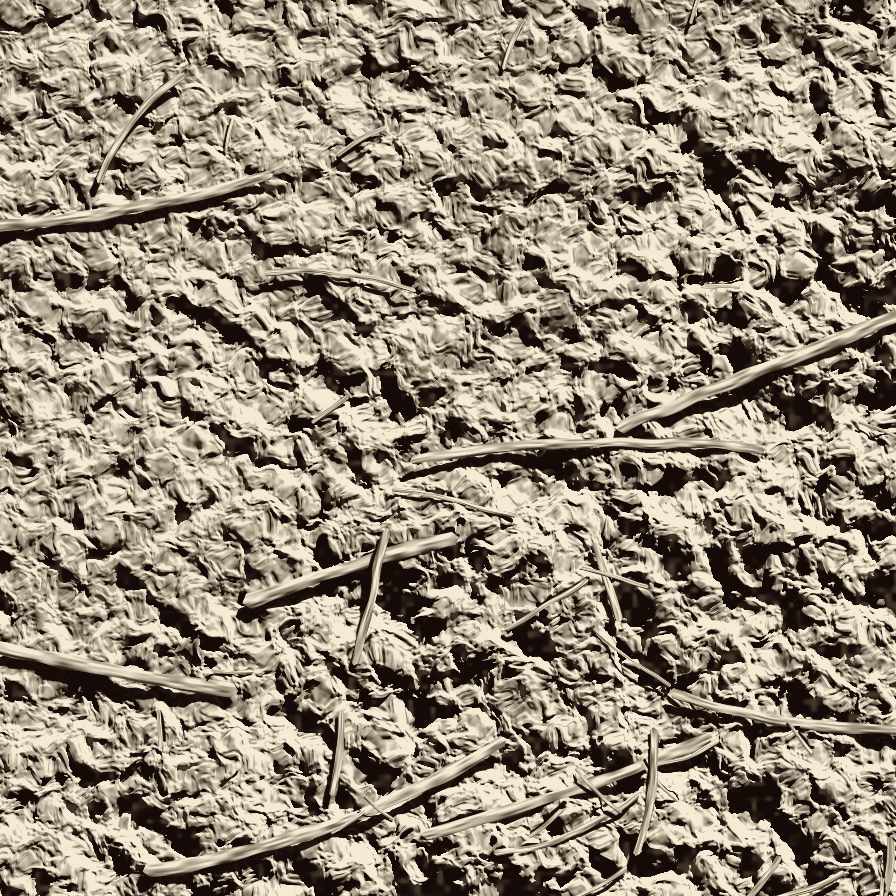
Give the GLSL for this texture, as a Shadertoy shader.

```glsl
// Dry crumbly soil with clods and scattered straw under low, hard sunlight.

const vec2 SUN = vec2(0.45, 0.893);   // direction towards the light
const float SUN_SLOPE = 0.88;         // rise of a sun ray per unit of ground

float hash(vec2 p) {
    vec3 q = fract(vec3(p.xyx) * 0.1031);
    q += dot(q, q.yzx + 33.33);
    return fract((q.x + q.y) * q.z);
}

float noise(vec2 p) {
    vec2 cell = floor(p), f = fract(p);
    f = f * f * (3.0 - 2.0 * f);
    return mix(mix(hash(cell), hash(cell + vec2(1, 0)), f.x),
               mix(hash(cell + vec2(0, 1)), hash(cell + vec2(1, 1)), f.x), f.y);
}

// Rounded bumps of random height that meet in sharp creases
float lumps(vec2 p) {
    vec2 cell = floor(p), f = fract(p);
    float top = -1.0;
    for (int y = -1; y <= 1; y++)
    for (int x = -1; x <= 1; x++) {
        vec2 o = vec2(x, y), id = cell + o;
        vec2 d = o + 0.15 + 0.7 * vec2(hash(id), hash(id + 57.3)) - f;
        top = max(top, 0.5 * hash(id + 113.7) - dot(d, d));
    }
    return top;
}

// Broken ground grows towards the lower right
float roughness(vec2 p) {
    float patches = 0.6 * (noise(p * 5.0 + 3.0) - 0.5);
    return smoothstep(0.35, 1.3, 0.7 + 1.1 * p.x - 0.9 * p.y + patches);
}

// Clods, then crumbs: flat-topped chips with steep broken edges
float soilHeight(vec2 p, float rough) {
    vec2 q = mat2(0.8, 0.6, -0.6, 0.8) * p * 31.0;
    vec2 warp = vec2(noise(q * 1.6), noise(q * 1.6 + 91.0)) - 0.5;
    float clods = 0.08 * rough * lumps((p + 0.016 * warp) * 9.0 + 4.0);
    q += 0.5 * warp;
    float crumbs = 0.0, amp = 0.022;
    for (int i = 0; i < 4; i++) {
        float n = noise(q);
        crumbs += amp * mix(n, smoothstep(0.3, 0.66, n), 0.65);
        q = mat2(1.66, 1.2, -1.2, 1.66) * q + 17.0;
        amp *= 0.5;
    }
    return clods + crumbs * mix(0.85, 1.2, rough);
}

// Tone of the soil: facing slopes are bright, cast shadows nearly black
float soilTone(vec2 p, float rough, float h) {
    float facing = (h - soilHeight(p + SUN * 0.002, rough)) / 0.002;
    float block = -1.0, reach = 0.0025;
    for (int i = 0; i < 9; i++) {
        block = max(block, soilHeight(p + SUN * reach, rough) - h - reach * SUN_SLOPE);
        reach *= 1.45;
    }
    float speckle = noise(p * 95.0) + noise(p * 210.0 + 5.0) + 0.5 * noise(p * 14.0) - 1.25;
    float lit = clamp(0.6 + 0.3 * facing + 0.26 * speckle, 0.2, 1.0);
    float dark = 0.05 + 0.22 * pow(noise(p * 120.0 + 31.0), 2.0);
    return mix(lit, dark, smoothstep(-0.0002, 0.0014, block));
}

// Position on a bent stalk: x along it, y across it
vec2 stalkCoord(vec2 p, vec2 centre, vec2 dir, float bend) {
    vec2 d = p - centre;
    vec2 q = vec2(dot(d, dir), dot(d, vec2(-dir.y, dir.x)));
    q.y += bend * q.x * q.x + 0.004 * (noise(vec2(q.x * 28.0, bend * 50.0)) - 0.5);
    return q;
}

float stalkDistance(vec2 q, float halfLength, float halfWidth) {
    float ragged = halfWidth * (0.7 + 0.5 * noise(vec2(q.x * 35.0, halfLength * 900.0)));
    return max(abs(q.y) - ragged, abs(q.x) - halfLength + abs(q.y) * 0.8);
}

// Colour ramp from deep shadow to sunlit crumbs
vec3 earth(float t) {
    vec3 c = mix(vec3(0.08, 0.04, 0.03), vec3(0.26, 0.21, 0.16), smoothstep(0.10, 0.26, t));
    c = mix(c, vec3(0.44, 0.40, 0.33), clamp((t - 0.26) / 0.12, 0.0, 1.0));
    c = mix(c, vec3(0.63, 0.58, 0.50), clamp((t - 0.38) / 0.14, 0.0, 1.0));
    c = mix(c, vec3(0.80, 0.75, 0.67), clamp((t - 0.52) / 0.18, 0.0, 1.0));
    return mix(c, vec3(0.96, 0.92, 0.83), clamp((t - 0.70) / 0.17, 0.0, 1.0));
}

void mainImage(out vec4 fragColor, in vec2 fragCoord) {
    vec2 p = fragCoord / iResolution.y;
    float edge = 0.7 / iResolution.y;
    float rough = roughness(p);
    float ground = soilHeight(p, rough);
    float tone = soilTone(p, rough, ground);

    // Straw: eight long stalks, then short bits; each shades what lies below
    for (int i = 0; i < 40; i++) {
        float n = float(i);
        vec4 r = vec4(hash(vec2(n, 2.0)), hash(vec2(n, 13.0)),
                      hash(vec2(n, 29.0)), hash(vec2(n, 47.0)));
        bool isLong = i < 8;
        vec2 centre = isLong
            ? vec2(fract(0.37 + n * 0.755), 0.08 + 0.8 * pow(fract(n * 0.382), 1.6))
            : vec2(r.x, pow(r.y, 1.3));
        float angle = isLong ? 0.12 + 0.8 * (r.z - 0.5) : 3.0 * r.z - 1.0;
        float halfLength = isLong ? 0.12 + 0.11 * r.w : 0.02 + 0.07 * r.w * r.w;
        float halfWidth = isLong ? 0.005 + 0.003 * r.x : 0.002 + 0.004 * r.z * r.w;
        float bend = (r.y - 0.5) * (isLong ? 1.4 : 5.0);
        vec2 dir = vec2(cos(angle), sin(angle));

        float lift = halfWidth * 1.4 + 0.008 * r.w - 0.5 * (ground - 0.025);
        vec2 s = stalkCoord(p + SUN * lift, centre, dir, bend);
        float shade = smoothstep(0.001, -0.001, stalkDistance(s, halfLength, halfWidth));
        tone = mix(tone, 0.08, 0.92 * shade);

        vec2 q = stalkCoord(p, centre, dir, bend);
        float across = q.y / halfWidth;
        float fibre = noise(vec2(q.x * 55.0 + n * 9.0, across * 3.0 + n * 7.0)) - 0.5;
        float lit = 0.68 + 0.28 * across * dot(vec2(-dir.y, dir.x), SUN)
                  - 0.25 * pow(abs(across), 4.0) + 0.6 * fibre;
        float cover = smoothstep(edge, -edge, stalkDistance(q, halfLength, halfWidth));
        tone = mix(tone, clamp(lit, 0.2, 1.0), cover);
    }
    fragColor = vec4(earth(tone), 1.0);
}
```
